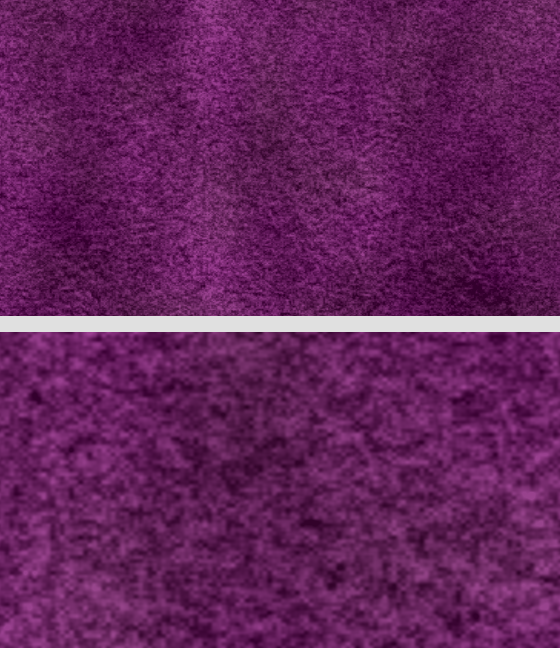
Top, the full canvas; bottom, a detail of the centre.
Give the GLSL for this texture, as a WebGL 1 fragment shader.

```glsl
precision highp float;
// Crumpled purple velvet: broad cloudy sheen and a pale vertical fold,
// roughened by small lit tufts and a fine, slightly horizontal pile grain.
// Everything is summed into one shade that blends deep plum to soft mauve.

uniform vec2 u_resolution;

float hash(vec2 p) {
    vec3 q = fract(vec3(p.xyx) * 0.1031);
    q += dot(q, q.yzx + 33.33);
    return fract((q.x + q.y) * q.z);
}

// Smooth value noise, centred on zero
float noise(vec2 p) {
    vec2 cell = floor(p);
    vec2 f = fract(p);
    f = f * f * (3.0 - 2.0 * f);
    float low = mix(hash(cell), hash(cell + vec2(1.0, 0.0)), f.x);
    float high = mix(hash(cell + vec2(0.0, 1.0)), hash(cell + 1.0), f.x);
    return mix(low, high, f.y) - 0.5;
}

float fbm(vec2 p) {
    float sum = 0.0;
    float weight = 0.5;
    for (int i = 0; i < 5; i++) {
        sum += weight * noise(p);
        p = mat2(0.8, 0.6, -0.6, 0.8) * p * 2.03 + 17.3;
        weight *= 0.52;
    }
    return sum;
}

// Soft round patch of light
float patchAt(vec2 p, vec2 centre, vec2 radius) {
    vec2 d = (p - centre) / radius;
    return exp(-dot(d, d));
}

// Pale fold running down the cloth, strongest at the top
float foldLight(vec2 p) {
    float drift = 0.66 + 0.06 * noise(vec2(p.y * 4.0, 3.0));
    float d = (p.x - drift) / 0.085;
    return exp(-d * d) * (0.55 + 0.45 * p.y);
}

// Broad sheen of the brushed nap
float sheen(vec2 p, float fold) {
    float light = 0.95 * fbm(p * vec2(4.2, 3.2) + 5.0);
    light += 0.30 * fold;
    light += 0.20 * patchAt(p, vec2(0.0, 0.75), vec2(0.25, 0.5));
    light += 0.20 * patchAt(p, vec2(1.75, 0.95), vec2(0.3, 0.35));
    light += 0.16 * patchAt(p, vec2(0.52, 0.27), vec2(0.2, 0.22));
    light += 0.16 * patchAt(p, vec2(0.95, 0.6), vec2(0.12, 0.12));
    light -= 0.18 * patchAt(p, vec2(0.83, 0.3), vec2(0.13, 0.3));
    light -= 0.20 * patchAt(p, vec2(1.42, 0.15), vec2(0.25, 0.25));
    light -= 0.15 * patchAt(p, vec2(0.2, 0.12), vec2(0.22, 0.25));
    light -= 0.13 * patchAt(p, vec2(1.55, 0.65), vec2(0.2, 0.2));
    return light;
}

// Tufts lit from above, rougher in some regions than in others
float tufts(vec2 p) {
    vec2 q = p * vec2(42.0, 58.0) + 2.5 * noise(p * 19.0);
    float relief = noise(q) - noise(q + vec2(0.25, 0.6));
    float roughness = smoothstep(-0.25, 0.3, noise(p * 4.5 + 31.0));
    return relief * (0.15 + 0.45 * roughness);
}

// Fine pile, with upright ribs showing through on the fold
float pile(vec2 p, float fold) {
    float grain = 0.72 * noise(p * vec2(105.0, 138.0) + 9.0);
    grain += 0.62 * noise(p * vec2(205.0, 240.0) + 51.0);
    grain += 0.25 * noise(p * vec2(40.0, 150.0) + 77.0);
    grain += 0.45 * fold * noise(p * vec2(125.0, 45.0));
    return grain;
}

// Sparse pale wrinkles lying almost level
float wrinkles(vec2 p) {
    float ridge = abs(noise(p * vec2(4.0, 9.0) + 63.0));
    float line = 1.0 - smoothstep(0.0, 0.045, ridge);
    return line * smoothstep(0.18, 0.38, noise(p * vec2(6.0, 8.0) + 12.0));
}

void main() {
    vec2 p = gl_FragCoord.xy / u_resolution.y;
    p.x *= 1.7778 * u_resolution.y / u_resolution.x;

    float fold = foldLight(p);
    float broad = sheen(p, fold);
    float shade = 0.37 + broad + tufts(p) + 0.14 * wrinkles(p);
    shade += pile(p, fold) * (1.0 + 0.5 * broad);
    shade = clamp(shade, -0.28, 1.25);

    vec3 plum = vec3(0.27, 0.05, 0.24);
    vec3 mauve = vec3(0.53, 0.22, 0.49);
    vec3 colour = mix(plum, mauve, shade);

    // Slight drift between richer and greyer purple
    colour += vec3(0.008, -0.02, 0.014) * (0.35 + 2.0 * noise(p * 7.0 + 40.0));
    gl_FragColor = vec4(clamp(colour, 0.0, 1.0), 1.0);
}
```
